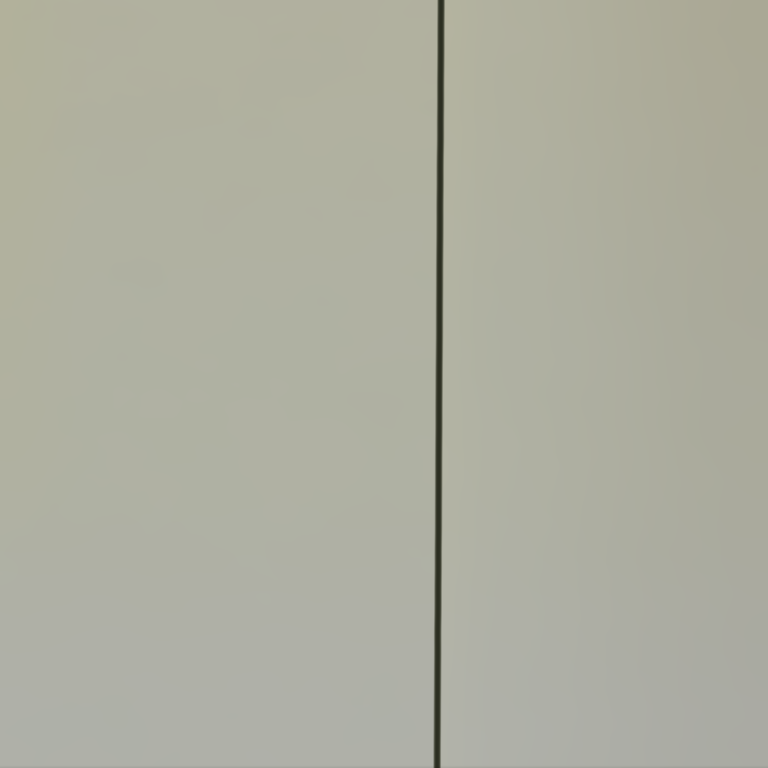
Give the GLSL for this texture, as a WebGL 1 fragment shader.

```glsl
precision highp float;

uniform vec2 u_resolution;

vec2 hashGradient(vec2 cell) {
    vec2 p = vec2(dot(cell, vec2(127.1, 311.7)), dot(cell, vec2(269.5, 183.3)));
    return 2.0 * fract(sin(p) * 43758.5) - 1.0;
}

float gradientNoise(vec2 p) {
    vec2 cell = floor(p);
    vec2 f = fract(p);
    vec2 w = f * f * f * (f * (f * 6.0 - 15.0) + 10.0);
    float a = dot(hashGradient(cell), f);
    float b = dot(hashGradient(cell + vec2(1.0, 0.0)), f - vec2(1.0, 0.0));
    float c = dot(hashGradient(cell + vec2(0.0, 1.0)), f - vec2(0.0, 1.0));
    float d = dot(hashGradient(cell + vec2(1.0, 1.0)), f - vec2(1.0, 1.0));
    return mix(mix(a, b, w.x), mix(c, d, w.x), w.y);
}

float cloudNoise(vec2 p) {
    float sum = 0.0;
    float amplitude = 0.5;
    for (int i = 0; i < 3; i++) {
        sum += amplitude * gradientNoise(p);
        p = p * 2.1 + 7.3;
        amplitude *= 0.5;
    }
    return sum;
}

// Centre of the slightly leaning seam at a given height
float seamCentre(float y) {
    return mix(0.5692, 0.5744, y) + 0.0003 * gradientNoise(vec2(3.7, y * 24.0));
}

// Painted wall: cool below, warm above, shaded toward the right edge
vec3 wallColor(vec2 uv, float seamOffset) {
    vec3 cool = vec3(0.685, 0.690, 0.660);
    vec3 neutral = vec3(0.688, 0.693, 0.637);
    vec3 warm = vec3(0.693, 0.692, 0.622);
    vec3 color = mix(cool, neutral, smoothstep(0.0, 0.45, uv.y));
    color = mix(color, warm, smoothstep(0.5, 1.0, uv.y));

    float rightShade = smoothstep(0.62, 1.0, uv.x);
    color -= rightShade * mix(vec3(0.020, 0.022, 0.020), vec3(0.026, 0.034, 0.038), uv.y);
    float leftWarmth = (1.0 - smoothstep(0.0, 0.14, uv.x)) * smoothstep(0.15, 0.6, uv.y);
    color += leftWarmth * vec3(0.004, 0.001, -0.014);

    // Faint light on the panel edge right of the seam
    float panelLight = step(0.0, seamOffset) * exp(-seamOffset * seamOffset / 0.002);
    color += panelLight * vec3(0.012, 0.011, 0.003);

    float mottling = cloudNoise(uv * vec2(7.0, 9.0));
    return color + mottling * vec3(0.006, 0.004, 0.007);
}

float seamMask(float offset, float halfWidth, float softness) {
    return 1.0 - smoothstep(halfWidth - softness, halfWidth + softness, abs(offset));
}

void main() {
    vec2 uv = gl_FragCoord.xy / u_resolution;
    float offset = uv.x - seamCentre(uv.y);
    float softness = max(0.0016, 0.75 / u_resolution.x);

    vec3 color = wallColor(uv, offset);

    // Dark seam with a slightly lighter rim
    vec3 seamRim = vec3(0.27, 0.28, 0.22);
    vec3 seamCore = vec3(0.17, 0.18, 0.13);
    vec3 seam = mix(seamRim, seamCore, seamMask(offset, 0.0025, softness));
    color = mix(color, seam, seamMask(offset, 0.0043, softness));

    // Thin shadow along the bottom edge
    color *= 1.0 - 0.06 * (1.0 - smoothstep(0.0, 0.004, uv.y));

    gl_FragColor = vec4(color, 1.0);
}
```
